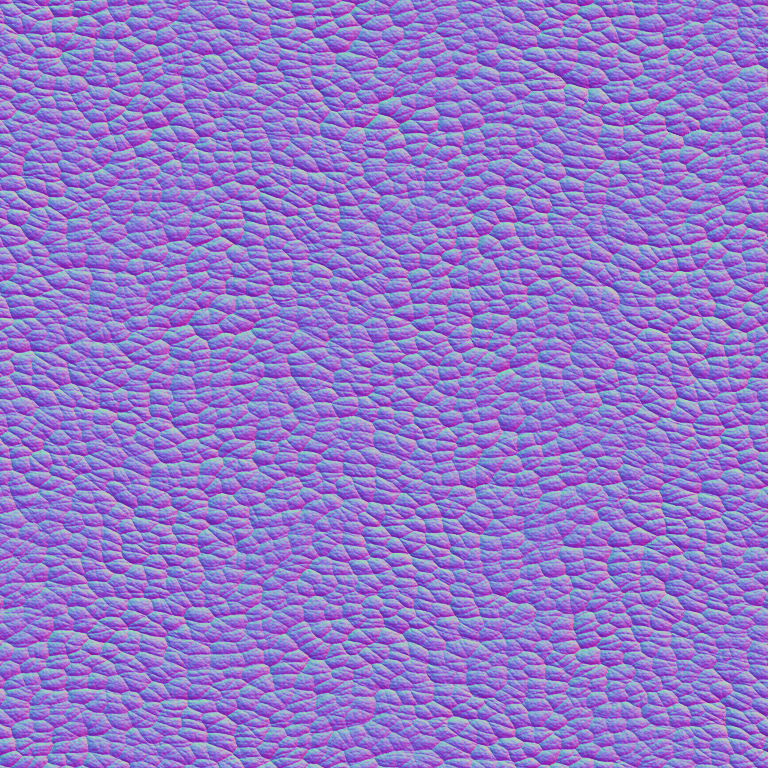
Write a WebGL 1 fragment shader that draws this texture map.

```glsl
precision highp float;
// Normal map of grained leather: small, flattened domes with narrow creases,
// crossed by long folds and covered in fine pores. Cellular layers form a
// height field whose slopes become violet, cyan and magenta surface normals.

uniform vec2 u_resolution;

vec2 hash2(vec2 p) {
  vec3 q = fract(p.xyx * vec3(0.1031, 0.1030, 0.0973));
  q += dot(q, q.yzx + 33.33);
  return fract((q.xx + q.yz) * q.zy);
}

// x: squared distance to the nearest seed, y: distance to the cell border
vec2 cells(vec2 p) {
  vec2 base = floor(p), f = p - base;
  vec2 nearest = vec2(9.0), second = vec2(9.5);
  for (int j = -1; j <= 1; j++) {
    for (int i = -1; i <= 1; i++) {
      vec2 cell = vec2(float(i), float(j));
      vec2 seed = cell + 0.06 + 0.88 * hash2(base + cell) - f;
      float d = dot(seed, seed);
      if (d < dot(nearest, nearest)) {
        second = nearest;
        nearest = seed;
      } else if (d < dot(second, second)) {
        second = seed;
      }
    }
  }
  float border = 0.5 * dot(nearest + second, normalize(second - nearest));
  return vec2(dot(nearest, nearest), border);
}

// Layered sines bend the rows of grain and make their outlines uneven
vec2 bend(vec2 p) {
  p += 0.008 * sin(p.yx * vec2(13.0, 17.0) + vec2(0.6, 2.1) + 5.0 * p);
  p += 0.002 * sin(p.yx * vec2(47.0, 39.0) + vec2(3.7, 1.2) - 21.0 * p);
  return p + 0.0007 * sin(p.yx * vec2(203.0, 179.0) + 61.0 * p);
}

float leatherHeight(vec2 p) {
  vec2 q = bend(p);
  float patches = sin(q.x * 19.0 + 3.0 * sin(q.y * 14.0)) * sin(q.y * 23.0 + 1.0);

  // Main grain: parabolic domes separated by creases
  vec2 grain = cells(q * vec2(39.0, 64.0) + vec2(4.0 * q.y, 0.0));
  float h = -0.0078 * (1.0 + 0.2 * patches) * grain.x;
  h -= (0.0016 + 0.0005 * patches) * exp(-8.0 * grain.y);

  // Long folds that cut across several grains
  vec2 fold = cells(q * vec2(11.0, 26.0) + vec2(-5.0 * q.y, q.x) + 37.0);
  h -= 0.0019 * exp(-18.0 * fold.y) + 0.0015 * fold.x;

  // Small wrinkles and pores
  vec2 wrinkle = cells(q * vec2(86.0, 122.0) + vec2(-14.0 * q.y, 6.0 * q.x) + 71.0);
  h -= 0.0014 * wrinkle.x + 0.0004 * exp(-8.0 * wrinkle.y);
  h -= 0.0014 * cells(p * vec2(217.0, 263.0) + 13.0).x;
  return h;
}

void main() {
  vec2 p = gl_FragCoord.xy / min(u_resolution.x, u_resolution.y);

  // Central differences, wide enough to soften the crease edges
  vec2 e = vec2(0.001, 0.0);
  vec2 slope = vec2(
    leatherHeight(p - e.xy) - leatherHeight(p + e.xy),
    leatherHeight(p - e.yx) - leatherHeight(p + e.yx)) / (2.0 * e.x);
  vec3 normal = normalize(vec3(slope, 1.0));

  // Encode the normal around a slightly warm, muted violet
  vec3 color = vec3(0.573, 0.47, 0.50) + normal * vec3(0.35, 0.43, 0.345);
  color.rb += 0.05 * normal.y;
  gl_FragColor = vec4(clamp(color, 0.0, 1.0), 1.0);
}
```
